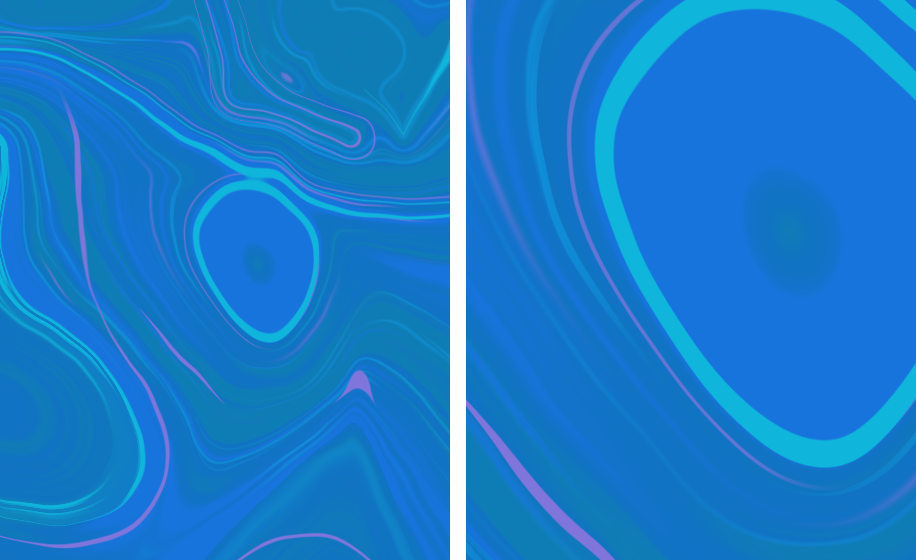
Left: the whole. Right: its middle third, enlarged.
A WebGL 2 fragment shader for this background:

```glsl
#version 300 es
precision highp float;
// Marbled blue liquid: streaky bands flowing around cells, with cyan and violet veins.
uniform vec2 u_resolution;
out vec4 fragColor;

const vec3 TEAL = vec3(0.06, 0.49, 0.71);
const vec3 BLUE = vec3(0.065, 0.45, 0.765);
const vec3 BRIGHT = vec3(0.09, 0.455, 0.865);
const vec3 SKY = vec3(0.06, 0.58, 0.86);
const vec3 CYAN = vec3(0.06, 0.71, 0.86);
const vec3 VIOLET = vec3(0.50, 0.46, 0.86);

float hash(vec2 p) {
  vec3 q = fract(p.xyx * vec3(0.1031, 0.103, 0.0973));
  q += dot(q, q.yzx + 33.33);
  return fract((q.x + q.y) * q.z);
}

float noise(vec2 p) {
  vec2 i = floor(p), f = fract(p);
  f = f * f * f * (f * (f * 6.0 - 15.0) + 10.0);
  return mix(mix(hash(i), hash(i + vec2(1, 0)), f.x),
             mix(hash(i + vec2(0, 1)), hash(i + vec2(1, 1)), f.x), f.y);
}

float smoothMin(float a, float b, float k) {
  float h = max(k - abs(a - b), 0.0) / k;
  return min(a, b) - h * h * k * 0.25;
}

// Approximate signed distance to an ellipse.
float ellipse(vec2 p, vec2 r) {
  float k = length(p / r);
  return (k - 1.0) * (k < 1.0 ? min(r.x, r.y) : k / length(p / (r * r)));
}

// x: distance to a segment, y: position along it.
vec2 segment(vec2 p, vec2 a, vec2 b) {
  float h = clamp(dot(p - a, b - a) / dot(b - a, b - a), 0.0, 1.0);
  return vec2(length(p - mix(a, b, h)), h);
}

float stroke(float d, float w, float soft) {
  return 1.0 - smoothstep(w - soft, w + soft, abs(d));
}

float bell(float x, float w) { return exp(-x * x / (w * w)); }

float egg(vec2 p) {
  p.x = (p.x + 0.17 * p.y) / (1.0 + 1.2 * p.y);
  return ellipse(p, vec2(0.1, 0.135));
}

float pool(vec2 p) {
  vec2 q = p - vec2(0.0, 0.28);
  float body = ellipse(vec2(dot(q, vec2(0.82, -0.57)), dot(q, vec2(0.57, 0.82))), vec2(0.28, 0.175));
  return smoothMin(body, segment(p, vec2(-0.03, 0.45), vec2(-0.03, 0.74)).x - 0.035, 0.08);
}

float hill(vec2 p) {
  float slope = mix(1.0, 2.0, smoothstep(-0.06, 0.06, p.x));
  return (p.y + sqrt(0.0006 + p.x * p.x * slope * slope)) / sqrt(1.0 + slope * slope);
}

void main() {
  vec2 p = gl_FragCoord.xy / u_resolution.y;
  float aa = 1.0 / u_resolution.y;
  p += 0.018 * (vec2(noise(p * 7.0), noise(p * 7.0 + 31.0)) - 0.5);
  p += 0.005 * (vec2(noise(p * 19.0), noise(p * 19.0 + 57.0)) - 0.5);

  // Bodies that the liquid flows around
  float course = 0.915 - 0.295 * smoothstep(0.0, 0.62, p.x) + 0.03 * bell(p.x - 0.5, 0.05);
  float dStream = (p.y - course) / 1.15;
  float dEgg = egg(p - vec2(0.46, 0.53));
  float dPool = pool(p);
  float dHill = hill(p - vec2(0.63, 0.27));
  vec2 fork = segment(p, vec2(0.722, 0.765), vec2(0.815, 0.925));
  vec2 forkArm = segment(p, vec2(0.722, 0.765), vec2(0.65, 0.84));
  float dTongue = smoothMin(segment(p, vec2(0.37, 1.04), vec2(0.43, 0.84)).x,
                            segment(p, vec2(0.43, 0.84), vec2(0.63, 0.755)).x, 0.06) - 0.004;
  float dCells = smoothMin(ellipse(p - vec2(0.547, 0.975), vec2(0.035, 0.05)),
                           ellipse(p - vec2(0.645, 0.91), vec2(0.07, 0.06)), 0.02);
  dCells = min(dCells, ellipse(p - vec2(0.13, 1.0), vec2(0.16, 0.045)));

  // Flow level: 0 on one set of bodies, 1 on the other
  bool above = dStream > 0.0;
  float near = above ? smoothMin(smoothMin(dCells, dTongue, 0.03), min(fork.x, forkArm.x), 0.04)
                     : smoothMin(dPool, dHill, 0.08);
  float far = above ? dStream : smoothMin(dEgg, -dStream, 0.03);
  float level = near / max(near + far, 0.001);
  if (near < 0.0) level = near * 4.0;
  if (dEgg < 0.0 && !above) level = 1.0 - dEgg * 4.0;
  float steep = max(fwidth(level) * u_resolution.y * 0.75, 1.0);
  float side = above ? 17.0 : 0.0;

  // Broad bands and fine striations
  float bias = above ? 0.27 + 0.5 * smoothstep(0.75, 1.0, level) : 0.12 + 1.1 * abs(level - 0.45);
  if (level < 0.0) bias = above ? 0.15 : 0.3;
  if (level > 1.0) bias = mix(0.95, 0.12, smoothstep(1.18, 1.4, level));
  float calm = (level < 0.0 || level > 1.0) ? 0.35 : 1.0;
  float tone = bias + calm * (0.75 * (noise(vec2(level * 11.0 + side, p.x * 3.0 + p.y)) - 0.5)
             + 0.35 * (noise(vec2(level * 45.0 + side, p.y * 4.0)) - 0.5));
  vec3 color = mix(TEAL, BLUE, smoothstep(0.08, 0.38, tone));
  color = mix(color, BRIGHT, smoothstep(0.42, 0.75, tone));

  // Thin threads that fade in and out along the flow
  for (int i = 0; i < 18; i++) {
    float id = float(i) + side;
    float drift = level + 0.06 * (noise(p * 4.0 + id * 3.7) - 0.5);
    float d = (drift - hash(vec2(id, 4.0))) / steep;
    float fade = smoothstep(0.4, 0.85, noise(p * 5.0 + id * 7.3));
    float soft = aa + 0.004 * pow(hash(vec2(id, 9.0)), 3.0);
    vec3 tint = i % 6 == 0 ? VIOLET : (i % 3 == 0 ? BRIGHT : SKY);
    color = mix(color, tint, 0.75 * fade * stroke(d, 0.0009 + 0.0015 * fade, soft));
  }
  float sheen = smoothstep(0.5, 0.8, noise(vec2(dHill * 40.0, p.x * 8.0))) * stroke(dHill + 0.025, 0.01, 0.025);
  color = mix(color, SKY, 0.5 * sheen);

  // Violet veins
  float swell = noise(p * 7.0 + 12.0);
  float poolVein = dPool - 0.043 - 0.09 * smoothstep(0.35, 0.62, p.y);
  float vein = stroke(poolVein, 0.0005 + 0.005 * swell * swell, aa) * smoothstep(0.85, 0.75, p.y);
  vec2 slash = segment(p, vec2(0.25, 0.455), vec2(0.405, 0.275));
  vein = max(vein, stroke(slash.x, 0.0035 * sin(3.14 * slash.y), aa) * step(0.01, slash.y) * step(slash.y, 0.99));
  float crest = bell(length(p - vec2(0.64, 0.33)), 0.05);
  vein = max(vein, stroke(dHill - 0.04, 0.011 * crest * crest, aa) * smoothstep(0.1, 0.3, crest));
  vein = max(vein, stroke(p.y - 0.04 + 3.0 * pow(p.x - 0.545, 2.0), 0.003, aa));
  vein = max(vein, 0.75 * stroke(dEgg - 0.019, 0.0012, aa) * smoothstep(0.5, 0.42, p.x) * (above ? 0.0 : 1.0));
  float tongueVein = max(stroke(dTongue - 0.012, 0.0004 + 0.003 * swell, aa), stroke(dTongue - 0.035, 0.0015 * swell, aa));
  vein = max(vein, above ? tongueVein * smoothstep(0.02, 0.035, dStream) : 0.0);
  vein = max(vein, 0.8 * stroke(dStream - 0.03, 0.0013, aa));
  color = mix(color, VIOLET, vein);

  // Cyan rim of the pool, ring, stream and fork
  float rim = smoothstep(-0.036, -0.026, dPool) * smoothstep(0.006, 0.002, dPool);
  float cyan = rim * (0.15 + 0.85 * smoothstep(0.42, 0.65, noise(vec2(dPool * 260.0, p.y * 5.0))));
  float ring = smoothMin(abs(dEgg), abs(dStream), 0.014);
  cyan = max(cyan, stroke(ring, 0.0025 + 0.0045 * bell(p.x - 0.46, 0.14), aa));
  cyan = max(cyan, 0.8 * stroke(dStream - 0.022, 0.0012, aa));
  cyan = max(cyan, stroke(fork.x, 0.001 + 0.009 * fork.y * fork.y, aa * 2.0));
  cyan = max(cyan, 0.6 * stroke(forkArm.x, 0.002 * (1.0 - forkArm.y), aa));
  fragColor = vec4(mix(color, CYAN, cyan), 1.0);
}
```
